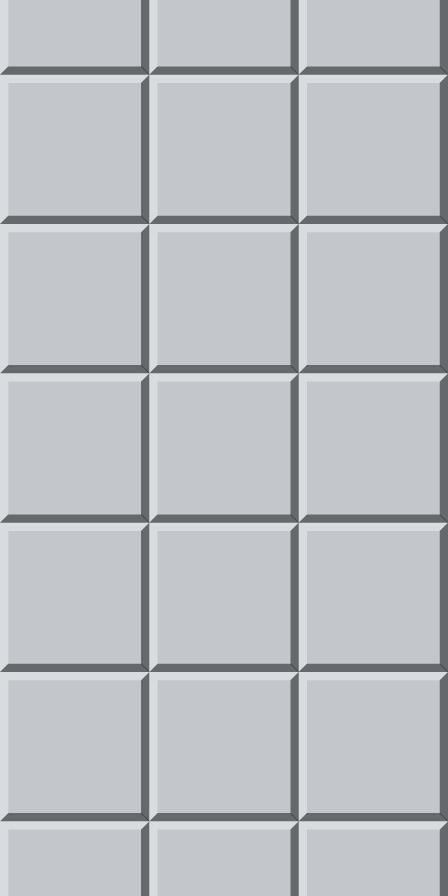
Write a Shadertoy shader that draws this pattern.

```glsl
const float COLUMNS = 3.0;
const float ROW_SHIFT = 0.5;
const float BEVEL_WIDTH = 0.0555;
const float SEAM_WIDTH = 0.004;
const int SAMPLES = 4;

const vec3 FACE_COLOR = vec3(0.765, 0.782, 0.797);
const vec3 LIT_COLOR = vec3(0.847, 0.862, 0.873);
const vec3 SHADE_COLOR = vec3(0.400, 0.412, 0.420);
const vec3 SEAM_COLOR = vec3(0.300, 0.310, 0.318);

// Mitred bevel around a flat face; cell runs from 0 to 1
vec3 bevelledTile(vec2 cell, float bevelWidth, float seamWidth) {
    float litEdge = min(cell.x, 1.0 - cell.y);
    float shadeEdge = min(1.0 - cell.x, cell.y);
    if (min(litEdge, shadeEdge) > bevelWidth) return FACE_COLOR;
    if (litEdge < shadeEdge) return LIT_COLOR;

    // Crease where the two shaded sides meet
    float crease = abs(1.0 - cell.x - cell.y) * 0.7071;
    bool inCorner = max(1.0 - cell.x, cell.y) < bevelWidth;
    return inCorner && crease < seamWidth ? SEAM_COLOR : SHADE_COLOR;
}

// Square grid, with rows shifted by a fraction of a tile
vec3 tiledWall(vec2 position, float columns, float rowShift) {
    vec2 cell = fract(position * columns + vec2(0.0, rowShift));
    return bevelledTile(cell, BEVEL_WIDTH, SEAM_WIDTH);
}

void mainImage(out vec4 fragColor, in vec2 fragCoord) {
    // Average a subpixel grid to smooth every edge
    vec3 color = vec3(0.0);
    for (int j = 0; j < SAMPLES; j++) {
        for (int i = 0; i < SAMPLES; i++) {
            vec2 offset = (vec2(i, j) + 0.5) / float(SAMPLES) - 0.5;
            vec2 position = (fragCoord + offset) / iResolution.x;
            color += tiledWall(position, COLUMNS, ROW_SHIFT);
        }
    }
    fragColor = vec4(color / float(SAMPLES * SAMPLES), 1.0);
}
```
